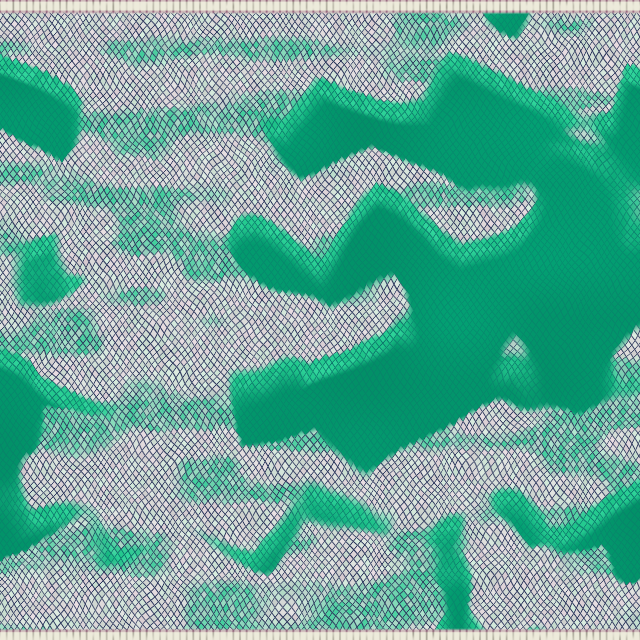
Give the GLSL for this texture, as a Shadertoy shader.

```glsl
// Woven snakeskin cloth: a lattice of small pale scales with dark seams,
// overlaid by ragged horizontal bands of green with bright upper rims.
// Warped value noise makes the bands; a skewed grid makes the scales.

float hash(vec2 p) {
    return fract(sin(dot(p, vec2(127.1, 311.7))) * 43758.5453);
}

float noise(vec2 p) {
    vec2 i = floor(p), f = fract(p);
    f = f * f * (3.0 - 2.0 * f);
    return mix(mix(hash(i), hash(i + vec2(1, 0)), f.x),
               mix(hash(i + vec2(0, 1)), hash(i + vec2(1, 1)), f.x), f.y);
}

// Positive inside the green bands, which grow denser toward the bottom
float bandField(vec2 p) {
    float phase = p.x * 4.3 + 1.6 * noise(p * vec2(2.0, 4.0) + 11.0);
    float zigzag = abs(fract(phase) - 0.5) * 2.0;
    vec2 q = p - vec2(0.0, 0.065 * (zigzag - 0.5));
    float n = 0.65 * noise(q * vec2(4.0, 6.0) + 3.0)
            + 0.35 * noise(q * vec2(10.0, 14.0) + 19.0);
    float bands = 0.12 * cos(30.0 * (q.y - 0.18));
    float margin = 0.3 * (1.0 - smoothstep(0.03, 0.11, p.y));
    return n + bands - margin - 0.48 - 0.2 * (p.y - 0.45);
}

void mainImage(out vec4 fragColor, in vec2 fragCoord) {
    vec2 uv = fragCoord / iResolution.xy;

    // Skewed grid of scales, slightly bent
    vec2 lattice = vec2(96.0, 72.0);
    vec2 bend = vec2(noise(uv * 28.0), noise(uv * 28.0 + 40.0)) - 0.5;
    vec2 g = uv * lattice + bend * 0.7;
    vec2 skew = vec2(g.x + g.y, g.x - g.y);
    vec2 id = floor(skew);
    vec2 edge = 0.5 - abs(fract(skew) - 0.5);
    float seamDist = min(edge.x, edge.y * 1.2);
    vec2 mid = id + 0.5;
    vec2 center = 0.5 * vec2(mid.x + mid.y, mid.x - mid.y) / lattice;
    float rnd = hash(id);

    // Green cover follows whole scales; depth fades in below the upper rim
    vec2 p = mix(uv, center, 0.65);
    float cover = smoothstep(-0.025, 0.025, bandField(p));
    float depth = smoothstep(-0.06, 0.09, bandField(uv + vec2(0.0, 0.028)));
    depth *= cover;

    // Pale scales with pink and mint tints, and streaks of loose green
    vec3 pale = mix(vec3(0.88, 0.83, 0.85), vec3(0.81, 0.90, 0.84), rnd);
    pale += 0.08 * (hash(id + 5.0) - 0.5);
    float streak = smoothstep(0.54, 0.76, noise(center * vec2(9.0, 26.0) + 7.0));
    streak *= 0.25 + 0.75 * hash(id + 9.0);
    vec3 rim = vec3(0.15, 0.80, 0.57);
    pale = mix(pale, rim, streak * 0.85);

    // Deep green, a little darker in broad soft clouds
    vec3 deep = vec3(0.01, 0.60, 0.43);
    deep *= 0.94 + 0.12 * noise(uv * vec2(7.0, 10.0));
    vec3 green = mix(rim + 0.08 * (rnd - 0.5), deep, depth);
    vec3 col = mix(pale, green, cover);

    // Seams: navy between pale scales, faint teal inside the green
    float seam = 1.0 - smoothstep(-0.03, 0.20, seamDist);
    vec3 ink = mix(vec3(0.17, 0.21, 0.36), vec3(0.05, 0.46, 0.42), cover);
    float strength = mix(0.8 + 0.3 * noise(uv * 60.0), 0.45, depth);
    col = mix(col, ink, clamp(seam * strength, 0.0, 1.0));

    // Cream selvedges with upright stitches and thin rose threads
    float toEdge = min(uv.y + 0.004, 1.0 - uv.y);
    float selvedge = 1.0 - smoothstep(0.018, 0.023, toEdge);
    float stitch = smoothstep(0.25, 0.48, abs(fract(uv.x * 96.0) - 0.5));
    vec3 cream = vec3(0.93, 0.92, 0.86) - 0.28 * stitch * noise(uv * 90.0);
    float thread = 1.0 - smoothstep(0.001, 0.004, abs(toEdge - 0.019));
    thread = max(thread, 1.0 - smoothstep(0.001, 0.004, toEdge));
    cream = mix(cream, vec3(0.58, 0.36, 0.48), thread * (0.35 + 0.5 * stitch));
    col = mix(col, cream, selvedge);

    fragColor = vec4(clamp(col, 0.0, 1.0), 1.0);
}
```
